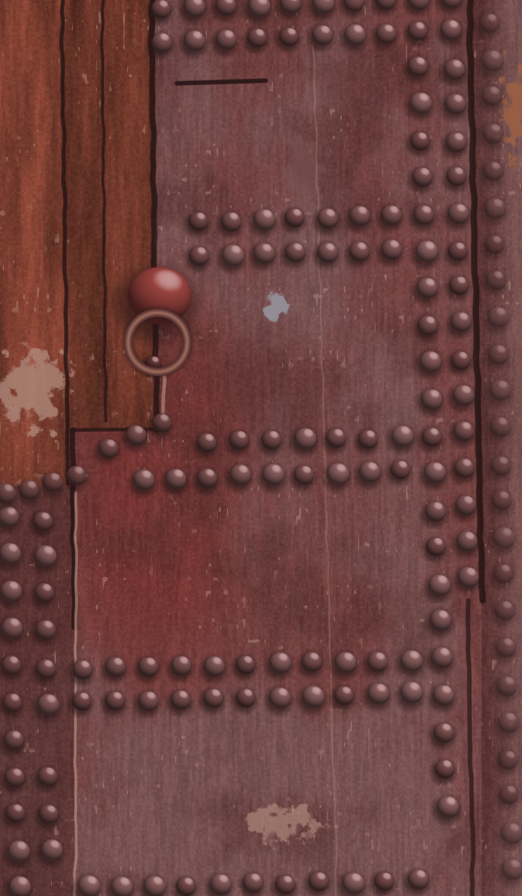
Write a Shadertoy shader that draws this texture.

```glsl
// Worn red wooden door with rows of domed studs, bare planks and a ring knocker.
// Door space: height is 100 units, x to the right, y downward.
const vec3 LACQUER = vec3(.45, .255, .25), RED = vec3(.46, .2, .19);
const vec3 DUSTY = vec3(.47, .32, .32), PLANK = vec3(.47, .235, .18);
const vec3 SHADE = vec3(.33, .185, .18), GAP = vec3(.15, .08, .08);
const vec3 PALE = vec3(.68, .53, .48), SHINE = vec3(.8, .66, .66);

float hash(vec2 p) {
  vec3 q = fract(p.xyx * .1031);
  q += dot(q, q.yzx + 33.33);
  return fract((q.x + q.y) * q.z);
}

float noise(vec2 p) {
  vec2 i = floor(p), f = fract(p);
  f *= f * (3. - 2. * f);
  return mix(mix(hash(i), hash(i + vec2(1, 0)), f.x),
             mix(hash(i + vec2(0, 1)), hash(i + 1.), f.x), f.y);
}

float fbm(vec2 p) {
  float sum = 0., amp = .5;
  for (int k = 0; k < 5; k++) {
    sum += amp * noise(p);
    p = p * 2.03 + 17.1;
    amp *= .5;
  }
  return sum;
}

// Coverage from signed distance, soft over about one pixel or a given width
float soften(float d, float w) { return 1. - smoothstep(-w, w, d); }
float fill(float d) { return soften(d, 100. / iResolution.y); }

// Slightly wavering line between ends.xy and ends.zw
void seam(inout vec3 col, vec2 p, vec4 ends, float width, vec3 tint, float amount) {
  p.x += .25 * (noise(p.yy * .4) - .5);
  vec2 run = ends.zw - ends.xy, d = p - ends.xy;
  d -= run * clamp(dot(d, run) / dot(run, run), 0., 1.);
  col = mix(col, tint, amount * fill(length(d) - width));
}

// Ragged patch of worn surface
void wear(inout vec3 col, vec2 p, vec2 c, vec2 size, vec3 tint, float amount) {
  float d = length((p - c) / size) + 1.8 * (fbm(p * .9 + c) - .5);
  col = mix(col, tint, amount * soften(d - .72, .18));
}

// Shaded dome with a cast shadow; d is the offset from its centre
void dome(inout vec3 col, vec2 d, float radius, vec3 tint, float amount) {
  vec2 n = d / radius;
  col = mix(col, GAP, .6 * amount * soften(length(n - vec2(-.15, .3)) - 1.2, .5));
  float h = sqrt(max(1. - dot(n, n), 0.));
  float light = dot(vec3(n, h), normalize(vec3(.3, -.6, .75)));
  vec3 metal = tint * (.48 + .72 * max(light, 0.));
  metal = mix(metal, SHINE, .75 * smoothstep(.84, 1., light));
  col = mix(col, metal, amount * fill(length(d) - radius));
}

// Evenly spaced studs between two ends, each a little different
void studs(inout vec3 col, vec2 p, vec4 ends, float count, float amount) {
  vec2 run = ends.zw - ends.xy;
  float last = count - 1.;
  float i = clamp(round(dot(p - ends.xy, run) / dot(run, run) * last), 0., last);
  vec2 c = ends.xy + run * i / last;
  float seed = hash(c * 7.3);
  c += .3 * (vec2(seed, hash(c * 5.1 + 3.)) - .5);
  dome(col, p - c, 1.08 + .16 * seed, mix(SHADE, DUSTY, .45 + .6 * seed), amount);
}

void mainImage(out vec4 fragColor, in vec2 fragCoord) {
  vec2 p = vec2(fragCoord.x, iResolution.y - fragCoord.y) * 100. / iResolution.y;
  float cloud = fbm(p * vec2(.11, .07));

  // Lacquer: red by the handle, dusty toward the foot
  vec3 col = mix(LACQUER, DUSTY, smoothstep(.4, .75, cloud + .25 * smoothstep(60., 100., p.y)));
  col = mix(col, RED, .85 * soften(length((p - vec2(17, 54)) / vec2(13, 25)) - .8, .4));
  col = mix(col, SHADE, .45 * smoothstep(.45, .7, fbm(p * .13 + 31.)));

  // Lower left panel and right frame
  col = mix(col, SHADE, .75 * fill(max(p.x - 8.3, 54.2 - p.y)));
  vec3 frame = mix(SHADE, DUSTY, smoothstep(53., 58., p.x + 3. * cloud - 1.5));
  col = mix(col, frame, .85 * fill(52.4 + .02 * min(p.y, 68.) - p.x));

  // Bare planks, the first one longer
  float edge = 6.9 + .014 * p.y;
  float planks = min(max(p.x - edge, p.y - 54.2), max(p.x - 17.3, p.y - 47.9));
  vec3 wood = PLANK * (p.x < edge ? 1.04 : p.x < 11.6 ? .86 : .94);
  col = mix(col, wood * (.7 + .6 * fbm(p * vec2(.7, .08) + 9.)), fill(planks));

  // Grain, scratches and worn patches
  col *= .86 + .28 * fbm(p * vec2(3, .3));
  col += .05 * (noise(p * 4.) - .5);
  float scratch = smoothstep(.83, .95, noise(p * vec2(2.6, 1.3) + 50.));
  col = mix(col, PALE, .5 * scratch * smoothstep(.4, .65, fbm(p * .3 + 5.)));
  wear(col, p, vec2(3.6, 43.5), vec2(4.2, 5.5), PALE, .8);
  wear(col, p, vec2(34, 19), vec2(2.5, 5), DUSTY, .6);
  wear(col, p, vec2(31.5, 92), vec2(5, 2.5), PALE, .7);
  wear(col, p, vec2(57.6, 12), vec2(1.8, 6), vec3(.62, .38, .26), .8);
  wear(col, p, vec2(30.8, 34.4), vec2(1.6, 1.5), vec3(.58, .56, .6), .95);

  // Seams, cracks and slot
  seam(col, p, vec4(6.9, 0, 7.6, 54), .22, GAP, .85);
  seam(col, p, vec4(11.4, 0, 11.8, 47), .16, GAP, .8);
  seam(col, p, vec4(16.9, 0, 17.5, 48), .32, GAP, .85);
  seam(col, p, vec4(8, 48, 17.4, 47.9), .2, GAP, .8);
  seam(col, p, vec4(8.1, 48, 8.3, 70), .3, GAP, .85);
  seam(col, p, vec4(8.5, 55, 8.4, 100), .15, PALE, .75);
  seam(col, p, vec4(35, 5, 37.6, 100), .1, PALE, .35);
  seam(col, p, vec4(52.4, 0, 53.8, 67), .35, GAP, .85);
  seam(col, p, vec4(52.2, 67, 52.8, 100), .25, GAP, .7);
  seam(col, p, vec4(19.8, 9.3, 29.7, 9), .25, GAP, .9);
  seam(col, p, vec4(18.3, 42, 18.2, 46.5), .2, PALE, .7);

  // Stud rows, in pairs from the top
  for (float k = 0.; k < 2.; k++) {
    studs(col, p, vec4(18.1, 1. + 3.8 * k, 50.3, 3.6 * k - .3), 10., 1.);
    studs(col, p, vec4(22.3, 24.7 + 3.9 * k, 43.7, 24.1 + 3.8 * k), 7., 1.);
    studs(col, p, vec4(23.2 - 7.2 * k, 49.3 + 4.2 * k, 44.8, 48.8 + 3.7 * k), 7. + 2. * k, 1.);
    studs(col, p, vec4(9.3, 74.6 + 3.7 * k, 45.8, 73.7 + 3.7 * k), 11., 1.);
  }
  studs(col, p, vec4(9.8, 99, 46.7, 98.3), 11., 1.);
  // Stud columns and stepped corner
  studs(col, p, vec4(46.7, 7.4, 49.9, 90), 21., 1.);
  studs(col, p, vec4(50.7, 7.6, 52.2, 64.5), 15., .95);
  studs(col, p, vec4(54.7, 2.6, 57.1, 97), 24., .6);
  studs(col, p, vec4(.9, 57.8, 2.1, 99), 11., .95);
  studs(col, p, vec4(4.9, 58.1, 5.3, 78.6), 6., .95);
  studs(col, p, vec4(5.4, 86.8, 5.7, 95), 3., .95);
  studs(col, p, vec4(.7, 55.2, 8.6, 53.2), 4., .8);
  studs(col, p, vec4(12.2, 50, 18.2, 47.3), 3., .9);

  // Knocker: boss, striking stud and ring
  dome(col, (p - vec2(17.8, 33)) * vec2(.9, 1), 3.2, RED * 1.15, 1.);
  dome(col, p - vec2(17.1, 40.6), .9, SHADE, 1.);
  float ring = abs(length(p - vec2(17.6, 38.2)) - 3.3);
  col = mix(col, GAP, .5 * soften(ring - .6, .4));
  vec3 iron = mix(SHADE, vec3(.62, .43, .37), soften(ring - .2, .3));
  fragColor = vec4(mix(col, iron, fill(ring - .48)), 1);
}
```
